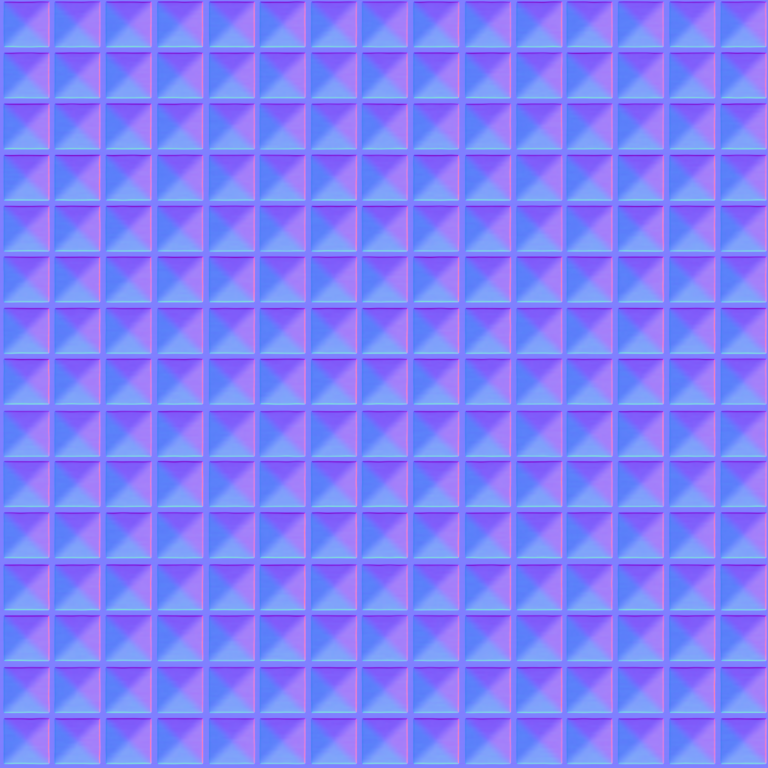
Reproduce this texture map procedurally as a Shadertoy shader.

```glsl
// Tangent-space normal map of a 15 by 15 grid of square tiles with pyramid faces.
// Each cell blends four face slopes, adds a thin bevel along the tile rim
// and a faint streaky grain, then packs the normal into a colour.

const float TILES = 15.0;

float hash(vec2 cell) {
    uvec2 q = uvec2(ivec2(cell)) * uvec2(1597u, 3812u) + 977u;
    uint h = (q.x ^ (q.y << 7)) * 26699u;
    h = (h ^ (h >> 13)) * 60493u;
    h ^= h >> 16;
    return float(h & 65535u) / 65535.0;
}

// Value noise whose lattice wraps after "period" cells.
float wrappedNoise(vec2 uv, vec2 period) {
    vec2 p = uv * period;
    vec2 i = floor(p);
    vec2 f = smoothstep(0.0, 1.0, p - i);
    vec2 a = mod(i, period);
    vec2 b = mod(i + 1.0, period);
    return mix(mix(hash(a), hash(vec2(b.x, a.y)), f.x),
               mix(hash(vec2(a.x, b.y)), hash(b), f.x), f.y);
}

float roundedBox(vec2 p, float halfSize, float radius) {
    vec2 q = abs(p) - halfSize + radius;
    return length(max(q, 0.0)) + min(max(q.x, q.y), 0.0) - radius;
}

// Slope of a pyramid with softened ridges and slightly curved faces.
vec2 pyramidSlope(vec2 p) {
    vec2 a = abs(p);
    float sideways = smoothstep(-0.17, 0.17, a.x - a.y);
    vec2 side = p / sqrt(p * p + 0.003);
    vec2 steepness = vec2(0.29, 0.23 + 0.16 * a.y);
    return side * steepness * vec2(sideways, sideways - 1.0);
}

// Bevel normal on the rim, strongest on the right, top and bottom.
vec2 rimSlope(vec2 p) {
    vec2 a = abs(p);
    float vertical = smoothstep(-0.02, 0.02, a.x - a.y);
    float across = p.x > 0.0 ? 0.52 : -0.10;
    float along = p.y > 0.0 ? -0.42 : 0.34;
    return vec2(across * vertical, along * (1.0 - vertical));
}

void mainImage(out vec4 fragColor, in vec2 fragCoord) {
    vec2 uv = fragCoord / iResolution.xy;
    float pixel = TILES / iResolution.y;

    // Grid, with a small shift for each column and row
    vec2 grid = uv * TILES - vec2(0.022, 0.035);
    vec2 id = mod(floor(grid), TILES);
    vec2 shift = vec2(hash(vec2(id.x, 31.0)), hash(vec2(47.0, id.y))) - 0.5;
    vec2 p = fract(grid) - 0.5 - 0.03 * shift;

    // Tile outline with a slight wobble
    float wobble = wrappedNoise(uv, vec2(TILES * 5.0)) - 0.5;
    float d = roundedBox(p, 0.452, 0.035) + 0.008 * wobble;
    float edge = max(0.014, 0.5 * pixel);
    float inside = 1.0 - smoothstep(-edge, edge, d);

    // Faces and bevel
    vec2 slope = pyramidSlope(p) * inside;
    float rimWidth = max(0.016, 0.45 * pixel);
    float rim = exp(-pow((d + 0.018) / rimWidth, 2.0));
    float wear = 0.75 + 0.35 * hash(id) + 0.3 * wobble;
    slope += rimSlope(p) * rim * wear;

    // Horizontal grain, almost absent from the joints
    float streak = wrappedNoise(uv, TILES * vec2(5.0, 22.0)) - 0.5;
    float speck = wrappedNoise(uv, TILES * vec2(18.0, 16.0)) - 0.5;
    slope += vec2(0.03 * speck, 0.045 * streak) * mix(0.2, 1.0, inside);

    // Pack the unit normal
    float height = sqrt(max(1.0 - dot(slope, slope), 0.0));
    fragColor = vec4(0.5 + 0.5 * vec3(slope, height), 1.0);
}
```
